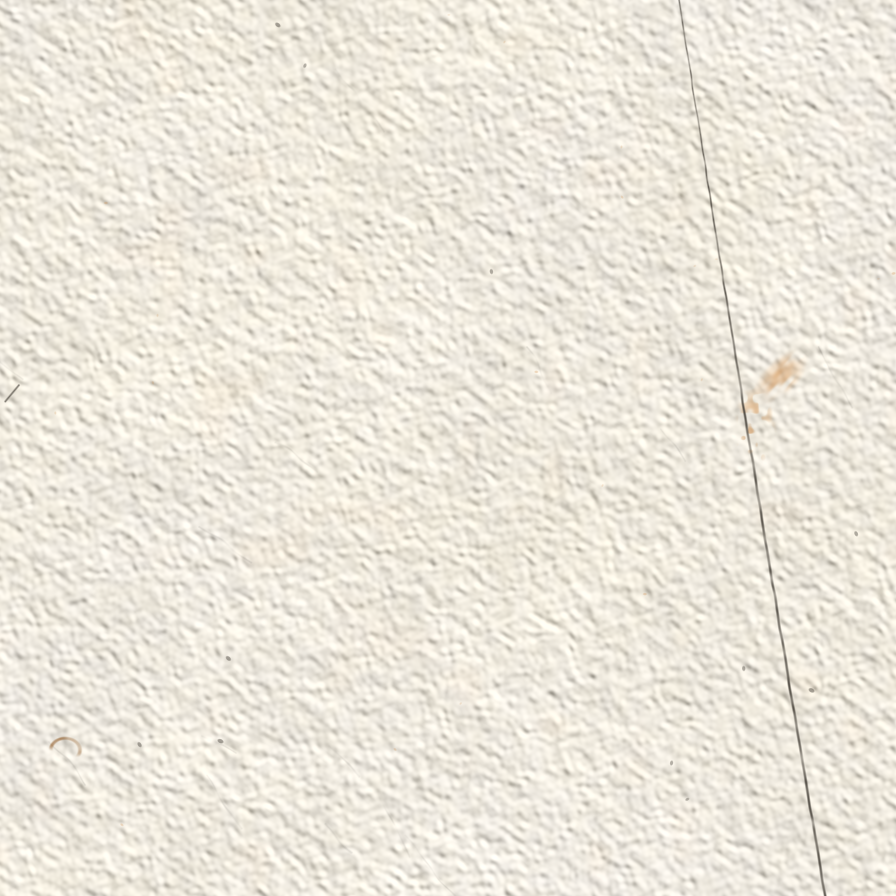
Give the GLSL for this texture, as a three.js fragment shader.

```glsl
#define PAPER vec3(0.934, 0.914, 0.870)
#define INK vec3(0.27, 0.25, 0.22)
#define RUST vec3(0.82, 0.58, 0.34)
#define GRAIN_SCALE vec2(104.0, 168.0)
#define RELIEF 0.150
#define BROAD 0.034
#define SPECKS 30
#define FIBRES 14

varying vec2 vUv;

float hash(vec2 p) {
  vec3 q = fract(vec3(p.xyx) * 0.1031);
  q += dot(q, q.yzx + 33.33);
  return fract((q.x + q.y) * q.z);
}

vec2 hash2(float n) {
  return vec2(hash(vec2(n, 3.7)), hash(vec2(n, 91.3)));
}

float noise(vec2 p) {
  vec2 i = floor(p);
  vec2 f = fract(p);
  f = f * f * (3.0 - 2.0 * f);
  return mix(mix(hash(i), hash(i + vec2(1, 0)), f.x),
             mix(hash(i + vec2(0, 1)), hash(i + vec2(1, 1)), f.x), f.y);
}

vec2 rotate(vec2 p, float a) {
  float c = cos(a), s = sin(a);
  return vec2(c * p.x + s * p.y, c * p.y - s * p.x);
}

// Fibrous height field, stretched along the falling diagonal
float pulpHeight(vec2 uv) {
  vec2 p = rotate(uv, -0.62) * GRAIN_SCALE + 200.0;
  p += 1.2 * vec2(noise(uv * 43.0), noise(uv * 43.0 + 57.0));
  vec2 q = rotate(uv, 0.35) * GRAIN_SCALE.y * 1.1 + 400.0;
  return noise(p) + 0.55 * noise(q) + 0.4 * noise(p * 0.43 + 70.0);
}

float segmentDistance(vec2 p, vec2 a, vec2 b) {
  vec2 d = b - a;
  return length(p - a - d * clamp(dot(p - a, d) / dot(d, d), 0.0, 1.0));
}

float stroke(float dist, float halfWidth) {
  return 1.0 - smoothstep(halfWidth - 0.0012, halfWidth + 0.0012, dist);
}

// Paper lit from the upper left, with faint warm and cool clouds
vec3 paper(vec2 uv) {
  vec2 toLight = vec2(0.0015, 0.0024);
  float slope = pulpHeight(uv - toLight) - pulpHeight(uv + toLight);
  float tone = slope * RELIEF - 0.06 * slope * slope;
  tone += BROAD * (noise(uv * 27.0 + 11.0) + 0.6 * noise(uv * 9.0 + 31.0) - 0.8);
  float cloud = noise(uv * 5.0 + 20.0) + 0.8 * noise(uv * 62.0 + 5.0) - 0.9;
  vec3 tint = vec3(0.005, 0.001, -0.020) * cloud;
  float blush = smoothstep(0.72, 1.0, noise(uv * 21.0 + 90.0));
  return PAPER + tone + tint - vec3(0.0, 0.010, 0.018) * blush;
}

// Faint creases scattered over the sheet
float fibres(vec2 uv) {
  float cover = 0.0;
  for (int i = 0; i < FIBRES; i++) {
    float n = float(i) + 5.0;
    vec2 along = rotate(vec2(0.018 + 0.03 * hash(vec2(n, 8.0)), 0.0),
                        0.75 + 0.7 * (hash(vec2(n, 2.0)) - 0.5));
    vec2 p = uv - hash2(n);
    p += 0.005 * (noise(uv * 40.0 + n) - 0.5);
    cover = max(cover, stroke(segmentDistance(p, -along, along), 0.0009));
  }
  return cover * noise(uv * 80.0 + 33.0);
}

// Small dark and rusty flecks
vec3 addSpecks(vec3 color, vec2 uv) {
  for (int i = 0; i < SPECKS; i++) {
    float n = float(i) + 40.0;
    float kind = hash(vec2(n, 17.0));
    vec2 p = rotate(uv - hash2(n), 6.28 * kind) * vec2(1.0, 1.5);
    float cover = stroke(length(p), 0.0014 + 0.0022 * kind * kind);
    color = mix(color, mix(RUST, INK, step(0.55, kind)), cover * (0.15 + 0.35 * kind));
  }
  return color;
}

// Feathered rusty stain with a crumbling tail
float stain(vec2 uv) {
  vec2 p = rotate(uv - vec2(0.872, 0.580), 0.82);
  float streaks = noise(p * vec2(60.0, 190.0) + 300.0);
  float body = 1.0 - smoothstep(0.15, 1.1, length(p / vec2(0.038, 0.020)));
  float tail = 1.0 - smoothstep(0.3, 1.0, length((uv - vec2(0.843, 0.525)) / vec2(0.026, 0.050)));
  float crumbs = smoothstep(0.60, 0.9, noise(uv * 135.0 + 60.0));
  return 0.7 * body * smoothstep(0.0, 0.8, streaks) + 0.55 * tail * crumbs;
}

void main() {
  vec2 uv = vUv;
  vec3 color = paper(uv);
  color *= 1.0 - 0.10 * fibres(uv);
  color = addSpecks(color, uv);
  color = mix(color, RUST, stain(uv));

  // Broken brown curl
  vec2 c = (uv - vec2(0.073, 0.163)) * vec2(0.8, 1.0);
  float arc = stroke(abs(length(c) - 0.013), 0.0015) * smoothstep(-0.006, 0.003, c.y + 0.3 * c.x);
  color = mix(color, RUST * 0.75, arc * (0.3 + 0.6 * noise(uv * 90.0 + 8.0)));

  // Short hair at the left edge
  float hair = stroke(segmentDistance(uv, vec2(0.006, 0.552), vec2(0.021, 0.570)), 0.0009);
  color = mix(color, INK, 0.7 * hair);

  // Long thin ruled line, broken in strength and finer at the top
  float lineX = 0.921 - 0.163 * uv.y - 0.008 * uv.y * (1.0 - uv.y);
  float wobble = 0.0010 * (noise(vec2(uv.y * 60.0, 4.0)) - 0.5);
  float weight = 0.0007 + 0.0006 * (1.0 - smoothstep(0.4, 0.9, uv.y));
  float strength = 0.42 + 0.50 * noise(vec2(uv.y * 110.0, 12.0));
  color = mix(color, INK, strength * stroke(abs(uv.x - lineX - wobble) * 0.987, weight));

  gl_FragColor = vec4(clamp(color, 0.0, 1.0), 1.0);
}
```
